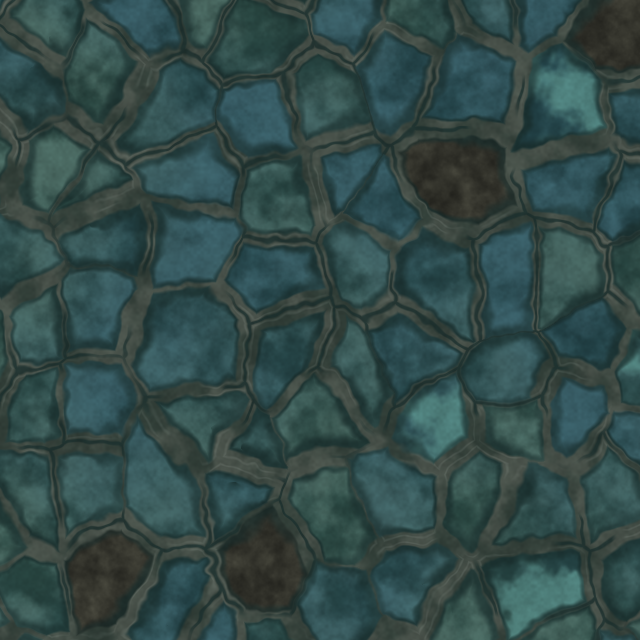
A three.js fragment shader for this texture:

```glsl
// Irregular teal and blue stone chips set in rough grey-brown mortar.
// Voronoi cells with a random inset per side give the chips; layered
// noise bends their outlines and adds dark rims, stains and grain.
varying vec2 vUv;

const vec2 CELLS = vec2(8.6, 7.6);
const float JITTER = 0.92;
const float GAP_MIN = 0.005;
const float GAP_MAX = 0.15;
const float BEND = 0.055;
const float ROUGHNESS = 0.007;
const float BROWN_SHARE = 0.035;
const float BRIGHT_SHARE = 0.07;

const vec3 DARK = vec3(0.095, 0.175, 0.17);
const vec3 DEEP_BLUE = vec3(0.13, 0.25, 0.27);
const vec3 DEEP_GREEN = vec3(0.15, 0.26, 0.24);
const vec3 PALE_BLUE = vec3(0.22, 0.365, 0.40);
const vec3 PALE_GREEN = vec3(0.285, 0.405, 0.375);
const vec3 TURQUOISE = vec3(0.32, 0.52, 0.50);
const vec3 MORTAR_LOW = vec3(0.185, 0.235, 0.21);
const vec3 MORTAR_HIGH = vec3(0.29, 0.325, 0.295);
const vec3 BROWN = vec3(0.20, 0.20, 0.17);

float hash(vec2 p) {
  return fract(sin(dot(p, vec2(127.1, 311.7))) * 43758.5453);
}

vec2 hash2(vec2 p) {
  return vec2(hash(p), hash(p + 57.3));
}

float noise(vec2 p) {
  vec2 i = floor(p);
  vec2 f = fract(p);
  f = f * f * (3.0 - 2.0 * f);
  float low = mix(hash(i), hash(i + vec2(1.0, 0.0)), f.x);
  float high = mix(hash(i + vec2(0.0, 1.0)), hash(i + 1.0), f.x);
  return mix(low, high, f.y);
}

float fbm(vec2 p) {
  float sum = 0.0;
  float amp = 0.53;
  for (int i = 0; i < 4; i++) {
    sum += amp * noise(p);
    p = mat2(1.6, 1.2, -1.2, 1.6) * p + 13.7;
    amp *= 0.5;
  }
  return sum;
}

vec2 seedOf(vec2 cell) {
  return cell + 0.5 + JITTER * (hash2(cell) - 0.5);
}

// Returns (distance inside the chip, distance to the raw cell border).
vec2 chip(vec2 p, out vec2 id, out vec2 fromSeed) {
  vec2 base = floor(p);
  float nearest = 100.0;
  for (int y = -1; y <= 1; y++)
  for (int x = -1; x <= 1; x++) {
    vec2 cell = base + vec2(float(x), float(y));
    vec2 d = p - seedOf(cell);
    if (dot(d, d) < nearest) {
      nearest = dot(d, d);
      id = cell;
      fromSeed = d;
    }
  }
  vec2 edge = vec2(10.0);
  for (int y = -2; y <= 2; y++)
  for (int x = -2; x <= 2; x++) {
    if (x == 0 && y == 0) continue;
    vec2 other = id + vec2(float(x), float(y));
    vec2 across = seedOf(other) - seedOf(id);
    float border = dot(0.5 * across - fromSeed, normalize(across));
    float gap = mix(GAP_MIN, GAP_MAX, hash(id + other + 0.31));
    edge = min(edge, vec2(border - gap, border));
  }
  return edge;
}

void main() {
  // Bent coordinates for hand-broken outlines
  vec2 bend = vec2(fbm(vUv * 8.0), fbm(vUv * 8.0 + 41.0)) - 0.5;
  vec2 rough = vec2(noise(vUv * 65.0), noise(vUv * 65.0 + 19.0)) - 0.5;
  vec2 uv = vUv + BEND * bend + ROUGHNESS * rough;
  vec2 id, fromSeed;
  vec2 edge = chip(uv * CELLS + 3.0, id, fromSeed);

  float stain = fbm(vUv * 17.0 + 7.0 * hash2(id));
  float mottle = fbm(vUv * 48.0 + 5.0);
  float grain = noise(vUv * 190.0) - 0.5;
  float pick = hash(id + 8.2);

  // Chip body: blue or green, stained from pale to deep
  float green = smoothstep(0.2, 0.8, 0.55 * hash(id + 4.7) + 0.75 * fbm(vUv * 2.6 + 2.0) - 0.15);
  float tone = 0.55 * hash(id + 21.4) + 1.5 * (stain - 0.5) + 0.5 * (mottle - 0.5) + 0.32;
  tone = smoothstep(0.0, 1.0, tone);
  vec3 stone = mix(mix(DEEP_BLUE, DEEP_GREEN, green), mix(PALE_BLUE, PALE_GREEN, green), tone);
  float bright = step(1.0 - BRIGHT_SHARE, pick) * smoothstep(0.36, 0.6, stain);
  stone = mix(stone, TURQUOISE, 0.85 * bright);
  stone = mix(stone, BROWN * (0.65 + 0.7 * mottle), step(pick, BROWN_SHARE));

  // Shaded rim, wider on one random side of each chip
  float angle = 6.2832 * hash(id + 33.0);
  float side = dot(normalize(fromSeed + 0.001), vec2(cos(angle), sin(angle)));
  float rimWidth = 0.035 + 0.11 * smoothstep(0.1, 0.9, side) + 0.07 * (stain - 0.4);
  float rim = 1.0 - smoothstep(0.3 * rimWidth, rimWidth + 0.035, edge.x);
  stone = mix(stone, DARK, rim * (0.45 + 0.4 * noise(vUv * 22.0)));

  // Mortar with dirt, pale ridges and broken cracks
  float dirt = fbm(vUv * 26.0 + 31.0);
  vec3 mortar = mix(MORTAR_LOW, MORTAR_HIGH, smoothstep(0.25, 0.7, dirt));
  float crack = 1.0 - smoothstep(0.008, 0.035, edge.y);
  mortar = mix(mortar, DARK, 0.75 * crack * smoothstep(0.4, 0.6, noise(vUv * 13.0)));
  float ridge = 1.0 - smoothstep(0.0, 0.025, abs(edge.y - 0.05));
  mortar += 0.05 * ridge * smoothstep(0.5, 0.75, noise(vUv * 18.0 + 9.0));

  vec3 color = mix(mortar, stone, smoothstep(-0.025, 0.02, edge.x));
  color *= 1.0 + 0.09 * grain + 0.22 * (mottle - 0.5);
  gl_FragColor = vec4(color, 1.0);
}
```
